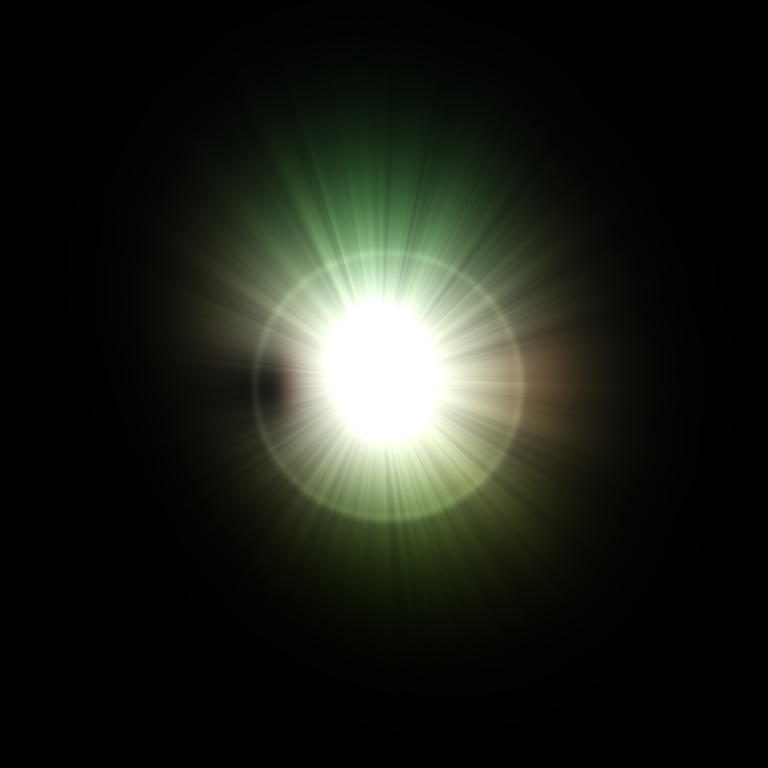
This background is drawn by a Shadertoy shader. Its source:

```glsl
// A white-green burst of light with fine rays and a thin halo ring on black.

#define GLOW_CENTER vec2(0.495, 0.507)
#define RING_CENTER vec2(0.505, 0.498)
#define RING_RADIUS 0.173
#define RING_WIDTH 0.0055
#define RING_STRENGTH 0.065
#define GLOW_GAIN 1.15
#define GLOW_WIDTH 0.1835
#define RAY_STRENGTH 0.50
#define SHADOW_CENTER vec2(0.350, 0.493)
#define SHADOW_DEPTH 0.78

const float TAU = 6.2831853;

float hash(float n) {
    return fract(sin(n * 12.9898 + 4.137) * 4375.85);
}

// Value noise around the circle; the cell count wraps without a seam.
float angularNoise(float turn, float cells, float seed) {
    float x = fract(turn) * cells;
    float cell = floor(x);
    float blend = smoothstep(0.0, 1.0, x - cell);
    float a = hash(mod(cell, cells) + seed);
    float b = hash(mod(cell + 1.0, cells) + seed);
    return mix(a, b, blend);
}

// Sum of ever finer streaks, centred on zero.
float rays(float turn) {
    float sum = 0.0;
    float weight = 0.30;
    float cells = 47.0;
    for (int i = 0; i < 4; i++) {
        sum += weight * (angularNoise(turn, cells, float(i) * 61.0) - 0.5);
        cells = floor(cells * 1.9);
        weight *= 0.88;
    }
    return sum;
}

float softSpot(vec2 p, vec2 center, vec2 size) {
    vec2 d = (p - center) / size;
    return exp(-dot(d, d));
}

// Glow radius for each direction, from low harmonics.
float glowWidth(vec2 dir) {
    float cos2 = dir.x * dir.x - dir.y * dir.y;
    float sin2 = 2.0 * dir.x * dir.y;
    return GLOW_WIDTH + 0.0144 * dir.x + 0.0155 * dir.y
         - 0.015 * cos2 - 0.012 * sin2;
}

// Green above, olive below, brown at both sides.
vec3 outerTint(vec2 dir) {
    float cos2 = dir.x * dir.x - dir.y * dir.y;
    return vec3(0.88 + 0.25 * cos2 - 0.08 * dir.y,
                1.0,
                0.57 + 0.13 * dir.y + 0.14 * cos2);
}

void mainImage(out vec4 fragColor, in vec2 fragCoord) {
    vec2 uv = fragCoord / iResolution.xy;
    vec2 p = uv - GLOW_CENTER;
    float r = length(p);
    vec2 dir = p / max(r, 0.0001);
    float turn = atan(p.y, p.x) / TAU;

    // Main glow
    float q = r / glowWidth(dir);
    float light = GLOW_GAIN * exp(-q * q);

    // Disc inside the halo, with its strongest step below
    float ringDist = length(uv - RING_CENTER) - RING_RADIUS;
    float outside = smoothstep(-0.008, 0.014, ringDist);
    float outerLevel = 0.95 + 0.13 * dir.y;
    light *= mix(1.08, outerLevel, outside);

    // Dark notch on the left, stretched outward
    float reach = uv.x < SHADOW_CENTER.x ? 0.12 : 0.036;
    light *= 1.0 - SHADOW_DEPTH * softSpot(uv, SHADOW_CENTER, vec2(reach, 0.055));

    // Fine radial streaks
    float rayFade = smoothstep(0.025, 0.20, r);
    light *= 1.0 + RAY_STRENGTH * rayFade * rays(turn);

    // Colour grows away from the white core
    vec3 color = light * mix(vec3(1.0), outerTint(dir), smoothstep(0.055, 0.29, r));
    float core = softSpot(uv, GLOW_CENTER + vec2(0.0, 0.025), vec2(0.055, 0.095));
    color *= mix(vec3(0.97, 1.0, 0.92), vec3(1.0), core);
    color += 0.10 * core;

    // Warm patches beside the halo
    float warmth = softSpot(uv, vec2(0.700, 0.507), vec2(0.045, 0.06))
                 + softSpot(uv, vec2(0.382, 0.503), vec2(0.018, 0.055));
    color += vec3(0.055, 0.005, 0.0) * warmth;

    // Halo ring
    float ring = exp(-ringDist * ringDist / (RING_WIDTH * RING_WIDTH));
    color += RING_STRENGTH * ring * vec3(0.92, 1.0, 0.82);

    fragColor = vec4(clamp(color, 0.0, 1.0), 1.0);
}
```
